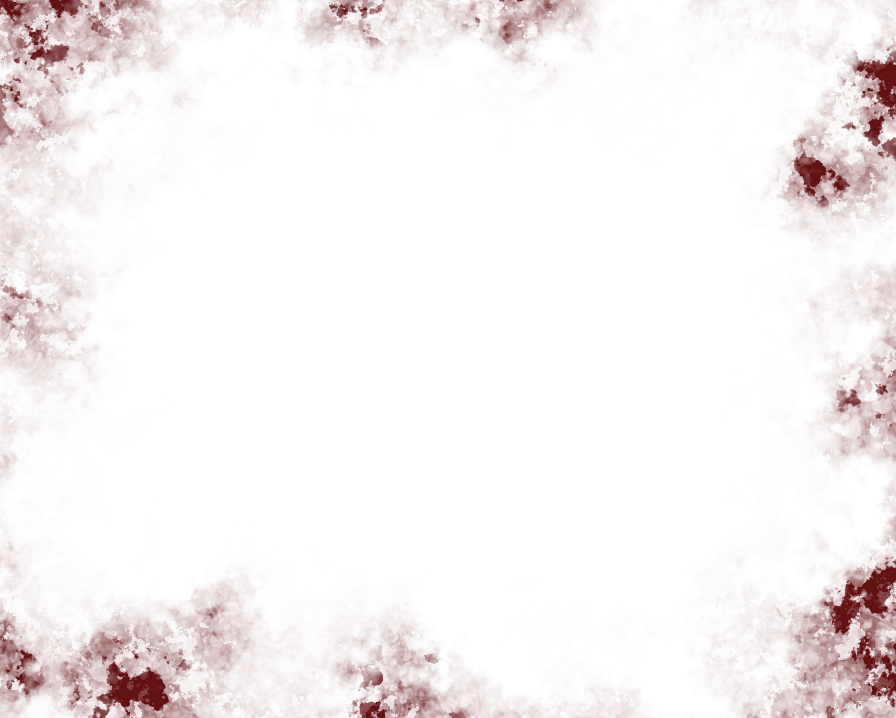
Reproduce this background procedurally as a Shadertoy shader.

```glsl
#define PAPER vec3(1.0)
#define INK vec3(0.39, 0.07, 0.08)
#define WARP 0.055
#define GRAIN_SCALE 15.0
#define CLOT_SCALE 23.0
#define EDGE_HAZE 0.19
#define EDGE_WIDTH 0.055
#define CORNER_HAZE 0.24
#define WASH 0.60
#define DISC_LAYERS 4

const int STAINS = 12;

// Stain centre in canvas fractions, radius in canvas heights, strength
const vec4 stains[STAINS] = vec4[](
    vec4(0.04, 0.94, 0.120, 0.50), vec4(0.39, 1.00, 0.070, 0.75),
    vec4(0.57, 0.98, 0.060, 0.90), vec4(0.99, 0.86, 0.085, 0.90),
    vec4(0.92, 0.75, 0.058, 0.80), vec4(1.00, 0.46, 0.095, 0.65),
    vec4(0.99, 0.11, 0.100, 0.85), vec4(0.04, 0.56, 0.075, 0.55),
    vec4(0.00, 0.09, 0.055, 0.85), vec4(0.15, 0.04, 0.090, 0.80),
    vec4(0.44, 0.02, 0.085, 0.80), vec4(0.24, 0.13, 0.060, 0.40));

float hash(vec2 p) {
    return fract(sin(dot(p, vec2(127.1, 311.7))) * 43758.5453);
}

float noise(vec2 p) {
    vec2 cell = floor(p);
    vec2 f = fract(p);
    f = f * f * (3.0 - 2.0 * f);
    float low = mix(hash(cell), hash(cell + vec2(1.0, 0.0)), f.x);
    float high = mix(hash(cell + vec2(0.0, 1.0)), hash(cell + 1.0), f.x);
    return mix(low, high, f.y);
}

float fbm(vec2 p) {
    const mat2 turn = mat2(0.8, 0.6, -0.6, 0.8);
    float sum = 0.0, total = 0.0, weight = 1.0;
    for (int i = 0; i < 5; i++) {
        sum += weight * noise(p);
        total += weight;
        weight *= 0.65;
        p = turn * p * 2.03 + 17.3;
    }
    return sum / total;
}

// How much ink gathers at a place: border, two corners and stains
float inkDensity(vec2 p, float aspect) {
    vec2 uv = p / vec2(aspect, 1.0);
    vec2 border = min(p, vec2(aspect, 1.0) - p);
    float edge = max(min(border.x, border.y), 0.0);
    float density = EDGE_HAZE * exp(-edge / EDGE_WIDTH);
    density += CORNER_HAZE * smoothstep(0.5, 1.0, abs(uv.x - uv.y));
    for (int i = 0; i < STAINS; i++) {
        vec2 offset = (uv - stains[i].xy) * vec2(aspect, 1.0) / stains[i].z;
        density += stains[i].w * exp(-dot(offset, offset));
    }
    return min(density, 1.0);
}

// Translucent discs that lighten or deepen the wash
float discTone(vec2 p) {
    float tone = 1.0;
    float scale = 24.0;
    for (int i = 0; i < DISC_LAYERS; i++) {
        vec2 q = p * scale + float(i) * 7.31;
        vec2 cell = floor(q);
        float radius = mix(0.22, 0.46, hash(cell + 3.7));
        vec2 jitter = vec2(hash(cell + 11.2), hash(cell + 23.9)) - 0.5;
        vec2 centre = 0.5 + jitter * (1.0 - 2.0 * radius);
        float soft = scale / iResolution.y;
        float disc = 1.0 - smoothstep(radius - soft, radius + soft,
                                      length(fract(q) - centre));
        tone *= mix(1.0, mix(0.55, 1.4, hash(cell + 41.3)), disc);
        scale *= 1.7;
    }
    return tone;
}

void mainImage(out vec4 fragColor, in vec2 fragCoord) {
    vec2 p = fragCoord / iResolution.y;
    float aspect = iResolution.x / iResolution.y;

    // Ragged outlines
    vec2 drift = vec2(fbm(p * 17.0), fbm(p * 17.0 + 51.0)) - 0.5;
    float density = inkDensity(p + drift * WARP * 2.0, aspect);

    // Pale wash broken by grain and discs
    float grain = fbm(p * GRAIN_SCALE + 5.0);
    float wash = WASH * density * smoothstep(0.32, 0.76, grain + 0.2 * density);
    wash *= discTone(p + drift * 0.03);

    // Dark clots and bare flecks
    float clotGrain = fbm(p * CLOT_SCALE + 83.0);
    float clot = smoothstep(0.62, 0.69, clotGrain + 0.08 * density);
    float bare = smoothstep(0.58, 0.64, fbm(p * 42.0 + 29.0));
    float ink = wash * (1.0 - 0.75 * bare);
    ink += 0.7 * clot * smoothstep(0.25, 0.8, density);

    fragColor = vec4(mix(PAPER, INK, clamp(ink, 0.0, 1.0)), 1.0);
}
```
